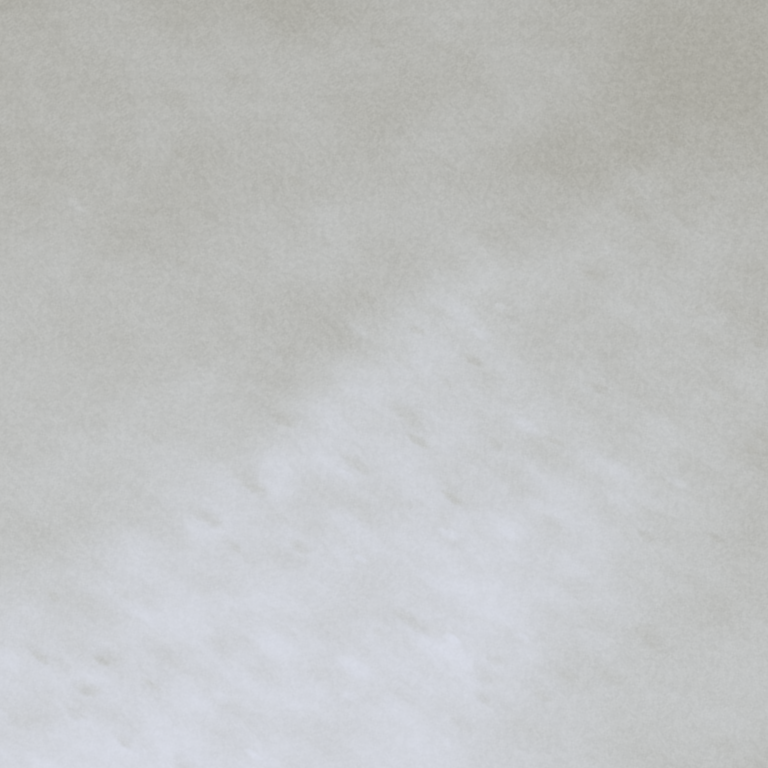
This texture is drawn by a three.js fragment shader. Its source:

```glsl
// Pale clouded stone with a soft diagonal sheen, slanted flecks and fine grain.
varying vec2 vUv;

float hash(vec2 p) {
  return fract(sin(dot(p, vec2(127.1, 311.7))) * 43758.5453);
}

float noise(vec2 p) {
  vec2 i = floor(p);
  vec2 f = fract(p);
  f = f * f * (3.0 - 2.0 * f);
  return mix(mix(hash(i), hash(i + vec2(1.0, 0.0)), f.x),
             mix(hash(i + vec2(0.0, 1.0)), hash(i + vec2(1.0, 1.0)), f.x), f.y);
}

// Layered noise, centred on zero.
float fbm(vec2 p) {
  float sum = 0.0;
  float amp = 0.5;
  for (int i = 0; i < 5; i++) {
    sum += amp * (noise(p) - 0.5);
    p = mat2(0.8, 0.6, -0.6, 0.8) * p * 2.03 + 17.3;
    amp *= 0.5;
  }
  return sum;
}

// Sparse smudges, one at most per cell; positive is light, negative dark.
float flecks(vec2 p, float density, float seed) {
  vec2 cell = floor(p);
  vec2 id = cell + seed;
  vec2 centre = 0.35 + 0.3 * vec2(hash(id + 3.1), hash(id + 7.7));
  vec2 q = (fract(p) - centre) / vec2(0.2, 0.16);
  q *= 1.0 + 0.5 * hash(id + 9.2);
  q += 1.3 * vec2(fbm(p * 4.0), fbm(p * 4.0 + 31.0));
  float present = step(hash(id), density);
  float tone = mix(-1.0, 0.8, step(0.7, hash(id + 5.3)));
  float edge = 1.0 - smoothstep(0.3, 1.5, length(q) + 0.25 * q.y * tone);
  return present * tone * edge * (0.4 + 0.6 * hash(id + 1.9));
}

void main() {
  vec2 uv = vUv;

  // Sheen rising from the lower left, with a ragged upper edge.
  vec2 sheenUv = vec2(dot(uv, vec2(0.8, 0.6)), dot(uv, vec2(-0.6, 0.8)));
  float across = sheenUv.y + 0.12 * fbm(uv * 7.0);
  float sheen = (1.0 - smoothstep(0.08, 0.19, across))
              * smoothstep(-0.5, -0.15, across)
              * (1.0 - smoothstep(0.65, 1.4, sheenUv.x));
  float light = 0.68 - 0.64 * uv.y;
  light += 0.34 * sheen;
  light -= smoothstep(0.55, 1.0, uv.x) * (0.3 - 0.2 * uv.y);

  // Broad clouds drawn out along the sheen, then softer patches.
  light += 0.42 * fbm(sheenUv * vec2(2.5, 6.0) + 4.0);
  light += 0.3 * fbm(uv * vec2(8.0, 10.0) + 11.0);

  // Short brushed streaks falling to the right.
  vec2 streakUv = vec2(dot(uv, vec2(0.87, -0.5)), dot(uv, vec2(0.5, 0.87)));
  streakUv += 0.02 * vec2(fbm(uv * 12.0), fbm(uv * 12.0 + 40.0));
  float rough = 0.35 + 0.65 * sheen;
  light += 0.4 * rough * fbm(streakUv * vec2(17.0, 38.0));
  light += 0.24 * rough * flecks(streakUv * vec2(7.0, 13.0) + 20.0, 0.35, 2.0);
  light += 0.24 * rough * flecks(streakUv * vec2(13.0, 24.0) + 50.0, 0.3, 8.0);

  // Warm grey through neutral to cool white.
  light = clamp(light, -0.1, 1.1);
  vec3 warmGrey = vec3(0.692, 0.69, 0.665);
  vec3 neutral = vec3(0.766, 0.774, 0.774);
  vec3 coolWhite = vec3(0.835, 0.848, 0.882);
  vec3 color = light < 0.5 ? mix(warmGrey, neutral, light * 2.0)
                           : mix(neutral, coolWhite, light * 2.0 - 1.0);

  // Fine grain, turned off the pixel axes and fainter where it is bright.
  float grain = noise(streakUv * 230.0) + noise(sheenUv * 420.0 + 9.0) - 1.0;
  color += grain * mix(0.034, 0.014, clamp(light, 0.0, 1.0));

  gl_FragColor = vec4(color, 1.0);
}
```
